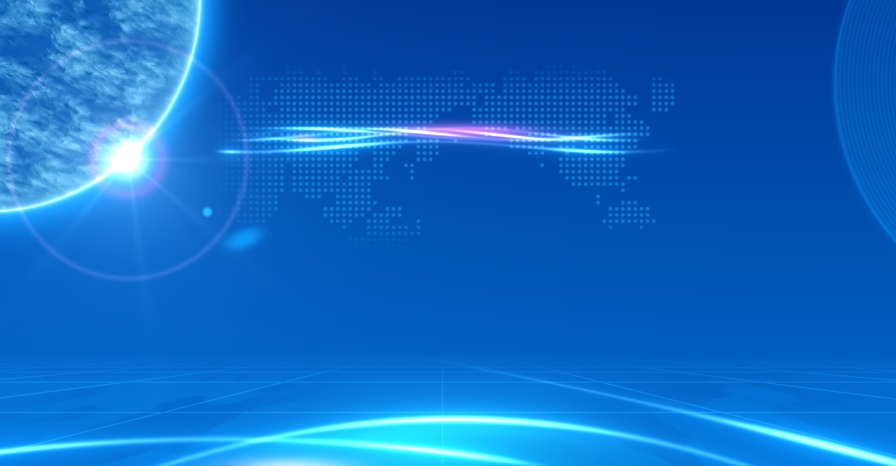
Write a WebGL 2 fragment shader that draws this background.

```glsl
#version 300 es
precision highp float;
uniform vec2 u_resolution;
out vec4 fragColor;

float hash(vec2 p) {
  return fract(sin(dot(p, vec2(127.1, 311.7))) * 43758.545);
}

float noise(vec2 p) {
  vec2 i = floor(p), f = fract(p);
  f = f * f * (3.0 - 2.0 * f);
  return mix(mix(hash(i), hash(i + vec2(1, 0)), f.x),
             mix(hash(i + vec2(0, 1)), hash(i + vec2(1, 1)), f.x), f.y);
}

float fbm(vec2 p) {
  float sum = 0.0, amp = 0.5;
  for (int i = 0; i < 5; i++) {
    sum += amp * noise(p);
    p = mat2(1.6, 1.2, -1.2, 1.6) * p;
    amp *= 0.5;
  }
  return sum;
}

float bell(float x, float center, float width) {
  float d = (x - center) / width;
  return exp(-d * d);
}

// Continents as ellipses (center, radii) with ragged coasts
float land(vec2 p) {
  const vec4 blobs[10] = vec4[10](
    vec4(0.72, 0.75, 0.25, 0.10), vec4(0.87, 0.79, 0.15, 0.055),
    vec4(0.54, 0.65, 0.08, 0.11), vec4(0.69, 0.65, 0.10, 0.07),
    vec4(0.75, 0.56, 0.05, 0.05), vec4(0.82, 0.51, 0.065, 0.04),
    vec4(1.22, 0.77, 0.18, 0.085), vec4(1.26, 0.64, 0.07, 0.06),
    vec4(1.35, 0.54, 0.055, 0.035), vec4(1.42, 0.79, 0.03, 0.05));
  float d = 9.0;
  for (int i = 0; i < 10; i++) d = min(d, length((p - blobs[i].xy) / blobs[i].zw));
  return step(d + 1.1 * (noise(p * 42.0) - 0.5), 1.0);
}

// Bright core with a softer coloured halo
vec3 streak(float d, float width, vec3 tint) {
  d = abs(d);
  return vec3(0.75, 0.8, 0.8) * exp(-d * d / (width * width)) + tint * exp(-d / (width * 3.0));
}

void main() {
  vec2 p = gl_FragCoord.xy / u_resolution.y;
  float px = 1.0 / u_resolution.y;
  vec3 cyan = vec3(0.1, 0.5, 0.6);

  // Sky
  vec3 color = mix(vec3(0.0, 0.41, 0.8), vec3(0.0, 0.22, 0.58), p.y);
  color += vec3(0.05, 0.12, 0.13) * exp(-3.5 * length((p - vec2(0.28, 0.58)) * vec2(1.0, 1.2)));

  // Perspective floor with faint land and grid
  float depth = max(0.245 - p.y, 0.004);
  float floorFade = smoothstep(0.0, 0.08, 0.245 - p.y);
  vec2 ground = vec2((p.x - 0.95) / (depth + 0.12), 0.3 / (depth + 0.05));
  float coast = smoothstep(0.48, 0.54, fbm(ground * vec2(1.5, 1.3) + 3.0));
  float sides = bell(p.x, 0.4, 0.32) + bell(p.x, 1.55, 0.28);
  color += floorFade * vec3(0.01, 0.05, 0.05);
  color = mix(color, vec3(0.0, 0.36, 0.72), 0.4 * coast * sides * floorFade);
  vec2 grid = vec2((p.x - 0.95) / (depth + 0.02) * 0.25, 0.13 / depth);
  vec2 lines = abs(fract(grid + 0.5) - 0.5) / max(fwidth(grid), 0.0001);
  color += vec3(0.05, 0.1, 0.08) * floorFade * max(0.0, 1.0 - min(lines.x, lines.y));

  // Dotted world map
  vec2 cell = p / 0.0133;
  vec2 dotCenter = (floor(cell) + 0.5) * 0.0133;
  float dots = 1.0 - smoothstep(0.0038 - px, 0.0038 + px, length(p - dotCenter));
  float mapFade = smoothstep(0.42, 0.65, p.x) * smoothstep(0.46, 0.54, p.y) * smoothstep(0.88, 0.78, p.y);
  color = mix(color, vec3(0.1, 0.56, 0.86), 0.7 * dots * land(dotCenter) * mapFade);

  // Lined globe at the right edge
  float globe = 0.5 - length(p - vec2(2.29, 0.82));
  float inside = smoothstep(-px, px, globe);
  float mesh = 0.5 + 0.5 * sin(globe * 700.0 + 2.0 * sin(p.y * 7.0));
  color += inside * (vec3(0.01, 0.06, 0.06) + vec3(0.01, 0.04, 0.04) * mesh);
  color += vec3(0.02, 0.09, 0.1) * exp(-abs(globe) * 250.0);

  // Planet with atmosphere
  vec2 fromPlanet = p - vec2(-0.03, 1.005);
  float limb = length(fromPlanet) - 0.46;
  float outer = max(limb, 0.0);
  color = mix(color, vec3(0.06, 0.55, 0.94), 0.9 * exp(-pow(outer / 0.045, 2.0)));
  color += vec3(0.0, 0.08, 0.1) * exp(-outer * 16.0);
  vec2 q = mat2(0.8, 0.6, -0.6, 0.8) * fromPlanet * vec2(14.0, 24.0);
  float cloud = fbm(q + 2.0 * fbm(q * 0.6));
  float relief = fbm(q * 3.0 + cloud * 3.0) - fbm(q * 3.0 + cloud * 3.0 + vec2(0.35, -0.35));
  vec3 surface = mix(vec3(0.04, 0.36, 0.7), vec3(0.28, 0.62, 0.86), smoothstep(0.25, 0.75, cloud));
  surface += vec3(0.55, 0.5, 0.42) * relief * smoothstep(0.2, 0.6, cloud);
  surface = mix(surface, vec3(0.38, 0.76, 0.96), 0.75 * exp(limb * 22.0));
  color = mix(color, surface, smoothstep(px, -px, limb));
  color += vec3(0.55, 0.45, 0.35) * exp(-abs(limb) * 190.0);

  // Lens flare: core, rings, rays and ghosts
  vec2 toSun = p - vec2(0.275, 0.6575);
  float r = length(toSun);
  float angle = atan(toSun.y, toSun.x);
  color += vec3(0.9, 0.8, 0.7) * exp(-pow(r / 0.038, 2.0)) + vec3(0.38, 0.34, 0.28) * exp(-r * 11.0);
  color += vec3(0.2, 0.0, 0.03) * bell(r, 0.075, 0.014);
  color += vec3(0.13, 0.05, 0.06) * bell(r, 0.255, 0.006);
  color += vec3(0.07, 0.08, 0.07) * pow(abs(cos(angle * 4.0 + 0.5 * sin(angle))), 40.0) * exp(-r * 6.0);
  color += vec3(0.08, 0.35, 0.3) * smoothstep(0.014, 0.004, length(p - vec2(0.445, 0.545)));
  vec2 ghost = mat2(0.94, -0.34, 0.34, 0.94) * (p - vec2(0.525, 0.4875));
  color += vec3(0.02, 0.22, 0.22) * exp(-pow(length(ghost / vec2(0.04, 0.02)), 3.0));

  // Crossing light ribbons with travelling highlights
  float span = smoothstep(0.48, 0.65, p.x) * smoothstep(1.42, 1.15, p.x);
  for (int i = 0; i < 4; i++) {
    float k = float(i);
    float wave = 0.712 + 0.013 * cos((p.x - 1.0 + 0.13 * k) * (9.5 - k));
    float pulse = 0.12 + 0.75 * pow(0.5 + 0.5 * sin(p.x * 11.0 + k * 2.1), 4.0);
    vec3 tint = mix(vec3(0.1, 0.4, 0.4), vec3(0.5, 0.12, 0.3), bell(p.x, 1.02, 0.2));
    color += span * pulse * streak(p.y - wave, 0.003, tint);
  }
  float lower = 0.685 - 0.011 * cos((p.x - 0.525) * 7.85);
  float lowerGlow = 0.15 + 0.9 * bell(p.x, 0.72, 0.1) + 0.7 * bell(p.x, 1.25, 0.07) + 0.4 * bell(p.x, 0.49, 0.03);
  color += lowerGlow * smoothstep(0.45, 0.5, p.x) * smoothstep(1.49, 1.3, p.x)
         * streak(p.y - lower, 0.0035, cyan * 0.8);
  color += vec3(0.55, 0.14, 0.25) * bell(p.x, 1.0, 0.14) * bell(p.y, 0.72, 0.014);
  color += vec3(0.4, 0.1, 0.15) * bell(p.x, 0.655, 0.03) * bell(p.y, 0.703, 0.01);

  // Sweeping arcs and glow along the bottom
  float dx = p.x - 0.975;
  float mainArc = p.y - 0.1 + 0.256 * dx * dx;
  float below = smoothstep(0.01, -0.03, mainArc);
  color += vec3(0.06, 0.24, 0.1) * below * bell(p.x, 0.85, 0.4);
  color += vec3(0.06, 0.15, 0.1) * bell(p.x, 0.95, 0.4) * exp(-abs(mainArc) * 18.0);
  color += (0.25 + 0.9 * bell(p.x, 0.98, 0.25)) * streak(mainArc, 0.006, cyan * 0.6);
  float leftArc = p.y - 0.0575 + 0.122 * pow(p.x - 0.475, 2.0);
  color += (0.25 + 0.8 * bell(p.x, 0.93, 0.17) + 0.4 * bell(p.x, 0.0, 0.25))
         * streak(leftArc, 0.006, cyan * 0.7) * smoothstep(1.25, 1.0, p.x);
  float d = p.x - 1.1;
  float rightArc = p.y - 0.195 + 0.2 * d + 0.036 * d * d;
  color += (0.15 + 0.9 * bell(p.x, 1.8, 0.22)) * smoothstep(0.85, 1.35, p.x)
         * streak(rightArc, 0.003 + 0.005 * smoothstep(1.2, 1.8, p.x), cyan * 0.6);
  color += vec3(0.75, 0.3, 0.25) * bell(p.x, 0.62, 0.13) * bell(p.y, -0.005, 0.022);

  fragColor = vec4(clamp(color, 0.0, 1.0), 1.0);
}
```
